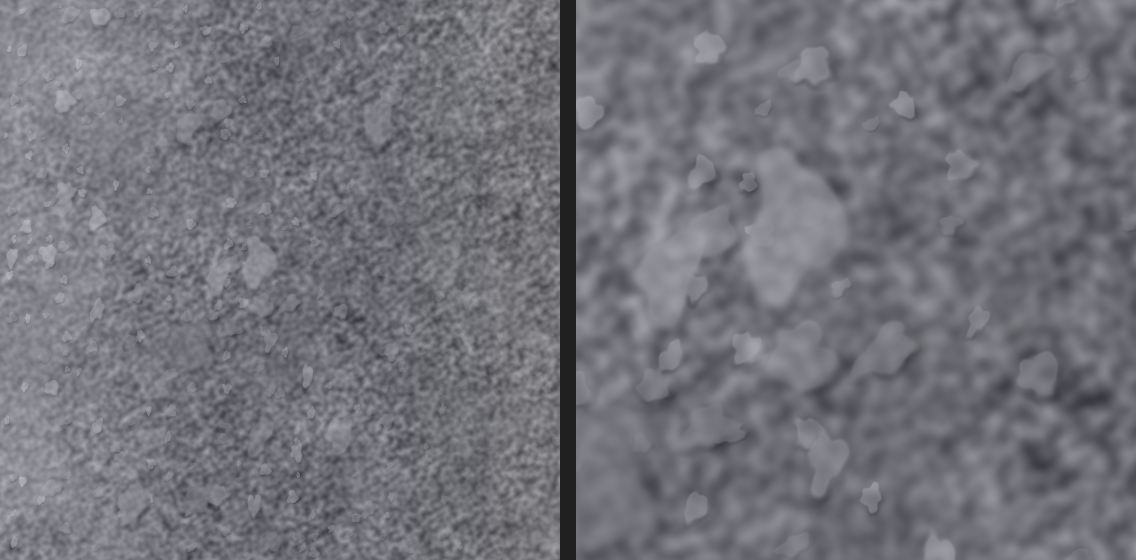
Left: the whole. Right: its middle third, enlarged.
Write a WebGL 2 fragment shader that draws this texture.

```glsl
#version 300 es
precision highp float;
// Weathered gravel ground: a broad grey gradient carries soft, slanted grit
// made of gradient noise, and three sizes of pale stones are scattered over
// jittered cells, each with a lit top and a dark lower-right rim.

uniform vec2 u_resolution;
out vec4 fragColor;

vec2 hash2(vec2 p) {
  vec3 q = fract(p.xyx * vec3(0.1031, 0.1030, 0.0973));
  q += dot(q, q.yzx + 33.33);
  return fract((q.xx + q.yz) * q.zy);
}

mat2 rotation(float angle) {
  float c = cos(angle), s = sin(angle);
  return mat2(c, s, -s, c);
}

float cornerSlope(vec2 cell, vec2 offset) {
  float angle = 6.2832 * hash2(cell + 17.0).x;
  return dot(vec2(cos(angle), sin(angle)), offset);
}

float gradientNoise(vec2 p) {
  vec2 i = floor(p), f = fract(p);
  vec2 w = f * f * f * (f * (f * 6.0 - 15.0) + 10.0);
  vec2 e = vec2(1.0, 0.0);
  float low = mix(cornerSlope(i, f), cornerSlope(i + e, f - e), w.x);
  float high = mix(cornerSlope(i + e.yx, f - e.yx), cornerSlope(i + 1.0, f - 1.0), w.x);
  return mix(low, high, w.y);
}

// Returns stone coverage, its tone above the ground, and its cast shadow.
vec3 scatterStones(vec2 uv, float cells, float density, vec2 radii, float seed) {
  vec2 p = uv * cells + seed;
  vec2 home = floor(p);
  vec3 result = vec3(0.0);
  for (int y = -1; y <= 1; y++) {
    for (int x = -1; x <= 1; x++) {
      vec2 cell = home + vec2(x, y);
      vec2 kind = hash2(cell + 41.0);
      vec2 form = hash2(cell + 83.0);
      if (kind.x > density) continue;
      vec2 d = p - cell - 0.2 - 0.6 * hash2(cell);
      float radius = mix(radii.x, radii.y, form.x);

      // Elongated, bumpy outline, leaning mostly up and to the right
      vec2 q = rotation(-0.3 - 1.3 * kind.y) * d;
      q.y *= 1.0 + 1.1 * form.y * form.y;
      float a = atan(q.y, q.x);
      float outline = 1.0 + 0.13 * sin(3.0 * a + 6.3 * form.x)
                    + 0.07 * sin(5.0 * a + 6.3 * form.y);
      float edge = length(q) / radius - outline
                 + 0.35 * gradientNoise(d / radius * 1.6 + 9.0 * form);
      float cover = 1.0 - smoothstep(-0.22, 0.16, edge);

      float rim = 1.0 - smoothstep(0.0, 0.45, abs(edge - 0.1));
      float away = smoothstep(0.0, 0.9, dot(d / radius, vec2(0.45, -0.89)));
      float tone = mix(0.04, 0.14, kind.y) + 0.03 * dot(d / radius, vec2(-0.4, 0.8));
      result = mix(result, vec3(cover, tone, result.z), cover);
      result.z = max(result.z, rim * away * (1.0 - 0.6 * cover));
    }
  }
  return result;
}

void main() {
  vec2 uv = gl_FragCoord.xy / min(u_resolution.x, u_resolution.y);

  // Broad light: pale upper left, dark diagonal middle, mild lift at right
  float leftLight = 1.0 - smoothstep(0.0, 0.65, uv.x + 0.3 * (1.0 - uv.y));
  float rightLight = smoothstep(0.72, 1.05, uv.x);
  float ground = 0.437 + 0.105 * leftLight + 0.03 * rightLight
               + 0.035 * (1.0 - smoothstep(0.0, 0.5, length(uv - vec2(0.1, 0.2))));
  ground += 0.05 * gradientNoise(uv * 4.0 + 3.0) + 0.06 * gradientNoise(uv * 11.0 + 7.0);

  // Grit: warped, slanted layers of soft grain
  vec2 warp = vec2(gradientNoise(uv * 24.0), gradientNoise(uv * 24.0 + 50.0));
  vec2 slanted = rotation(-0.65) * (uv + 0.008 * warp) * vec2(1.0, 1.0);
  slanted.x *= 0.72;
  float grit = 0.09 * gradientNoise(slanted * 32.0 + 5.0)
             + 0.15 * gradientNoise(slanted * 72.0 + 11.0)
             + 0.13 * gradientNoise(rotation(1.1) * uv * 94.0 + 29.0);
  float roughness = 1.05 - 0.4 * leftLight + 0.5 * gradientNoise(uv * 7.0 + 61.0);

  // Stones, densest toward the left and middle
  float spread = 1.0 - 0.6 * smoothstep(0.5, 0.95, uv.x);
  vec3 large = scatterStones(uv, 7.0, 0.3, vec2(0.17, 0.32), 13.0);
  vec3 medium = scatterStones(uv, 14.0, 0.32, vec2(0.15, 0.31), 37.0);
  vec3 small = scatterStones(uv, 31.0, 0.3, vec2(0.17, 0.34), 71.0);

  float shade = ground + grit * roughness;
  shade -= spread * (0.06 * large.z + 0.065 * medium.z + 0.05 * small.z);
  shade = mix(shade, ground + small.y + 0.6 * grit, 0.75 * spread * small.x);
  shade = mix(shade, ground + medium.y + 0.45 * grit, 0.8 * spread * medium.x);
  shade = mix(shade, ground + 0.85 * large.y + 0.4 * grit, 0.8 * spread * large.x);

  // Cool grey, slightly warmer along the right side
  vec3 tint = mix(vec3(-0.006, -0.002, 0.022), vec3(0.0, -0.002, 0.012), rightLight);
  fragColor = vec4(clamp(shade + tint, 0.0, 1.0), 1.0);
}
```
